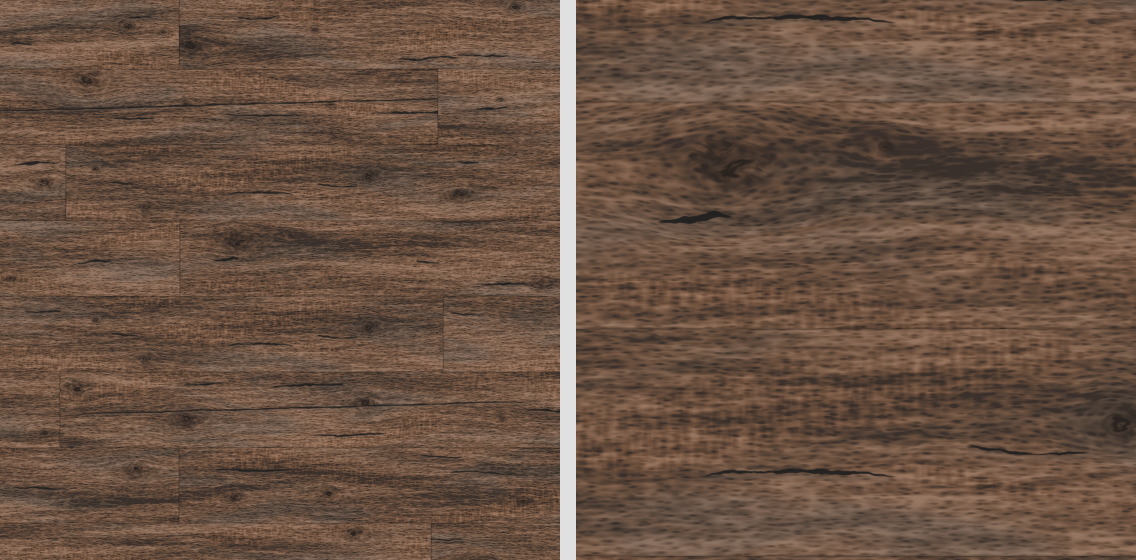
Left, the full canvas; right, a detail of the centre.
A WebGL 1 fragment shader for this texture:

```glsl
precision highp float;
// Weathered oak floor: long boards in staggered rows, each with its own grain.
// Warped layered sines give tone and streaks, stretched cellular noise gives
// fibres and pores; knots and split cracks are scattered by hashed loops.
uniform vec2 u_resolution;

#define ROWS 7.4
#define ROW_SHIFT 0.085
#define SEAM_DEPTH 0.2
#define KNOT_SIZE 0.011
#define CRACK_WIDTH 0.0024
#define BROAD_CONTRAST 0.3
#define GRAIN_CONTRAST 0.52
#define FIBRE_CONTRAST 0.8
#define DARK_OAK vec3(0.23, 0.19, 0.17)
#define MID_OAK vec3(0.425, 0.317, 0.246)
#define PALE_OAK vec3(0.59, 0.465, 0.385)
#define GREY_OAK vec3(0.37, 0.31, 0.27)

vec2 hash2(vec2 p) {
  vec3 a = fract(p.xyx * vec3(0.1031, 0.1030, 0.0973));
  a += dot(a, a.yzx + 33.33);
  return fract((a.xx + a.yz) * a.zy);
}

// Layered, rotated and warped sines, roughly -1 to 1
float waves(vec2 p) {
  float sum = 0.0, amp = 0.5;
  for (int i = 0; i < 5; i++) {
    p += 0.8 * sin(p.yx * 1.3 + vec2(1.7, 4.1));
    sum += amp * sin(p.x) * cos(p.y);
    p = mat2(1.2, 0.9, -0.9, 1.2) * p + 2.3;
    amp *= 0.6;
  }
  return sum;
}

// Cellular noise: distance to the nearest jittered point
float cells(vec2 p) {
  vec2 cell = floor(p), f = fract(p);
  float nearest = 4.0;
  for (int j = -1; j <= 1; j++)
    for (int i = -1; i <= 1; i++) {
      vec2 o = vec2(float(i), float(j));
      vec2 d = o + hash2(cell + o) - f;
      nearest = min(nearest, dot(d, d));
    }
  return sqrt(nearest);
}

void main() {
  vec2 uv = gl_FragCoord.xy / u_resolution;
  float pixel = 1.0 / u_resolution.y, height = 1.0 / ROWS;

  // Rows counted from the top, end joints staggered in threes
  float level = (1.0 - uv.y) * ROWS + ROW_SHIFT;
  float row = floor(level), v = fract(level);
  float k = mod(row + 1.0, 3.0);
  float joint = 0.105 + 0.115 * k + 0.112 * k * k + 0.03 * (hash2(vec2(row, 5.0)).x - 0.5);
  float side = step(joint, uv.x);
  float isLong = joint > 0.5 ? 1.0 - side : side;

  // One board design appears twice, two rows apart
  float design = row == 4.0 ? 2.0 : row;
  vec2 board = vec2(design * 3.0 + 11.0, isLong * 7.0 + 2.0);
  vec2 seed = hash2(board);
  vec2 p = vec2(uv.x, (0.5 - v) * height);
  vec2 q = p + seed * 5.0;

  // Knots bend the grain and leave ragged cores with long stains
  float knot = 0.0, stain = 0.0;
  for (int i = 0; i < 4; i++) {
    float n = float(i);
    vec2 h = hash2(board + vec2(n * 5.3, 31.0));
    vec2 g = hash2(board + vec2(61.0, n * 7.1));
    vec2 d = p - vec2((n + h.x) / 4.0, (h.y - 0.5) * height * 0.75);
    float size = KNOT_SIZE * mix(0.3, 1.2, g.x * g.x);
    vec2 e = d / size * vec2(0.65, 1.0);
    float r = length(e) + 0.7 * waves(d * vec2(130.0, 300.0) + g * 9.0);
    q.y -= d.y * 0.65 * exp(-dot(e, e) * 0.12);
    knot += exp(-r * r) * (0.7 + 0.3 * sin(r * 9.0));
    stain += 0.35 * g.y * exp(-dot(e, e) * 0.12);
    stain += 0.35 * exp(-abs(d.x) / (size * 6.0) - abs(d.y) / (size * 0.8));
  }

  // Cracks taper to both ends; some rows hold one very long split
  float crack = 0.0, rim = 0.0;
  for (int i = 0; i < 5; i++) {
    float n = float(i);
    vec2 h = hash2(board + vec2(n * 9.7, 83.0));
    vec2 g = hash2(board + vec2(47.0, n * 3.9));
    float split = i == 0 && mod(row, 4.0) == 1.0 ? isLong : 0.0;
    vec2 centre = vec2((n + h.x) / 5.0, (h.y - 0.5) * height * 0.8);
    centre = mix(centre, vec2(0.5 * (joint + side), 0.004), split);
    float reach = mix(mix(0.02, 0.1, g.x * g.x), 0.43, split);
    float u = (p.x - centre.x) / reach;
    float taper = max(0.0, 1.0 - u * u);
    float rough = waves(vec2(p.x * 38.0, g.x * 20.0 + n));
    float dy = p.y - centre.y - mix(0.006 * (g.y - 0.5), 0.012, split) * u
      - mix(0.004, 0.0015, split) * rough;
    float width = CRACK_WIDTH * taper * mix(0.15 + 0.85 * g.y, 0.4, split)
      * (0.6 + 0.9 * waves(vec2(p.x * 95.0, n + g.y * 20.0)));
    float ends = smoothstep(0.0, 0.3, taper);
    crack = max(crack, ends * (1.0 - smoothstep(-0.5 * pixel, 1.2 * pixel, abs(dy) - width)));
    rim = max(rim, ends * exp(-pow((dy + width + 0.0022) / 0.0013, 2.0)));
    stain += 0.4 * ends * exp(-abs(dy) / 0.004);
  }

  // Grain from broad bands down to fine fibres and pores
  q.y += 0.003 * waves(q * vec2(11.0, 35.0));
  float patches = waves(q * vec2(9.0, 40.0) + 8.0);
  float streak = waves(q * vec2(19.0, 390.0) + 3.0);
  float fibre = cells(q * vec2(38.0, 260.0)) + cells(q * vec2(95.0, 390.0) + 40.0) - 0.9;
  float pits = 1.0 - smoothstep(0.05, 0.35, cells(q * vec2(90.0, 300.0) + 70.0));
  float ticks = cells(q * vec2(210.0, 60.0) + 20.0) - 0.45;
  float tone = 0.6 + 0.14 * (seed.x - 0.5) + BROAD_CONTRAST * waves(q * vec2(4.0, 38.0) + 5.0)
    + GRAIN_CONTRAST * (0.55 * waves(q * vec2(8.0, 85.0)) + 0.5 * streak)
    + FIBRE_CONTRAST * 0.55 * fibre - 0.28 * pits + 0.4 * ticks * smoothstep(0.1, 0.6, patches);
  tone -= 0.35 * smoothstep(0.25, 0.8, waves(q * vec2(7.0, 55.0) + 15.0));
  tone = clamp(tone - 0.5 * min(stain * (0.8 + 0.8 * streak), 1.0), 0.0, 1.0);

  // Dark to pale ramp, drifting between warm brown and weathered grey
  vec3 colour = mix(DARK_OAK, MID_OAK, min(tone * 2.0, 1.0));
  colour = mix(colour, PALE_OAK, max(tone * 2.0 - 1.0, 0.0));
  colour *= 1.0 + patches * vec3(0.03, -0.01, -0.05);
  colour = mix(colour, GREY_OAK * (0.6 + 0.75 * tone), 0.65 * smoothstep(0.05, 0.55, -patches));

  // Knots, cracks and the faint seams between boards
  colour = mix(colour, DARK_OAK * 0.65, min(knot, 0.9));
  colour = mix(colour, GREY_OAK * 1.25, 0.35 * rim);
  colour = mix(colour, DARK_OAK * vec3(0.5, 0.62, 0.7), 0.9 * crack);
  float edge = min(min(v, 1.0 - v) * height, abs(uv.x - joint));
  colour *= 1.0 - SEAM_DEPTH * (1.0 - smoothstep(0.0, 0.0008 + pixel, edge));
  gl_FragColor = vec4(colour, 1.0);
}
```
